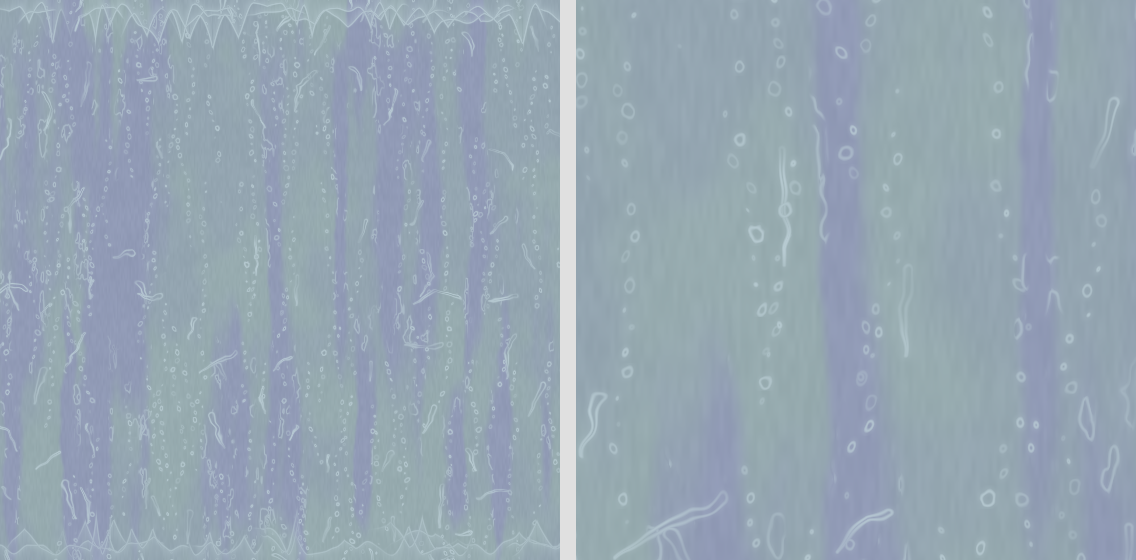
Left: the whole. Right: its middle third, enlarged.
Give the GLSL for this texture, as a WebGL 1 fragment shader.

```glsl
precision highp float;
uniform vec2 u_resolution;

#define SAGE vec3(0.590, 0.670, 0.686)
#define SLATE vec3(0.578, 0.646, 0.692)
#define VIOLET vec3(0.566, 0.604, 0.712)
#define PALE vec3(0.740, 0.815, 0.845)
#define STREAKS 25.0
#define VIOLET_LEVEL 0.60
#define LINE_WIDTH 0.0015
#define BEAD_STEP 0.0145
#define CHAIN_GRID vec2(14.0, 5.0)
#define CHAIN_SHARE 0.55
#define SLIVER_GRID 8.0
#define SLIVER_SHARE 0.42

float hash(vec2 p) {
  return fract(sin(dot(p, vec2(127.1, 311.7))) * 43758.5453);
}

float noise(vec2 p) {
  vec2 i = floor(p), f = fract(p);
  f = f * f * (3.0 - 2.0 * f);
  return mix(mix(hash(i), hash(i + vec2(1.0, 0.0)), f.x),
             mix(hash(i + vec2(0.0, 1.0)), hash(i + 1.0), f.x), f.y);
}

float cloud(vec2 p) {
  return 0.55 * noise(p) + 0.3 * noise(p * 2.1 + 7.3) + 0.15 * noise(p * 4.3 + 3.1);
}

// Thin line with a faint halo around the zero of a distance
float softLine(float d) {
  d = abs(d);
  float core = 1.0 - smoothstep(0.0, LINE_WIDTH + 0.8 / u_resolution.y, d);
  return max(core, 0.2 * (1.0 - smoothstep(0.0, 0.005, d)));
}

// Long vertical stains with ragged sides
float streakField(vec2 p) {
  p.x += 0.018 * (cloud(p * vec2(9.0, 14.0)) - 0.5);
  float field = 0.64 * noise(p * vec2(STREAKS, 2.3) + 4.7)
              + 0.36 * noise(p * vec2(STREAKS * 2.3, 5.0) + 19.0);
  return field - 0.16 * smoothstep(0.38, 0.49, abs(p.y - 0.5));
}

// Strings of small rings, slightly slanted
float beadChains(vec2 p, float seed) {
  vec2 q = p * CHAIN_GRID + vec2(seed * 0.37, seed * 0.61);
  vec2 id = floor(q) + seed * 17.0;
  vec2 local = (fract(q) - 0.5) / CHAIN_GRID;
  float present = step(hash(id), CHAIN_SHARE);
  float slope = (hash(id + 3.3) - 0.5) * 0.34;
  float axis = (hash(id + 5.1) - 0.5) * 0.016 + slope * local.y
             + 0.004 * sin(local.y * 40.0 + id.x);
  float row = floor(local.y / BEAD_STEP);
  vec2 bead = id * 3.7 + vec2(row, row * 1.7);
  vec2 jitter = (vec2(hash(bead), hash(bead + 8.2)) - 0.5) * vec2(0.009, 0.004);
  vec2 d = vec2(local.x - axis, local.y - (row + 0.5) * BEAD_STEP) - jitter;
  d.x += 0.5 * d.y * (hash(bead + 1.9) - 0.5);
  d.x *= 1.0 + 0.6 * hash(bead + 2.6);
  float radius = mix(0.0002, 0.0042, hash(bead + 4.4));
  radius *= 0.8 + 0.4 * noise(p * 300.0);
  present *= step(0.16, hash(bead + 6.8));
  return present * mix(0.3, 0.9, hash(bead + 9.1)) * softLine(length(d) - radius);
}

// Outlined splinters, tapered towards one end, some of them bent
float slivers(vec2 p, float seed) {
  vec2 q = p * SLIVER_GRID + seed * vec2(0.43, 0.57);
  vec2 id = floor(q) + seed * 29.0;
  vec2 local = (fract(q) - 0.5) / SLIVER_GRID;
  local -= (vec2(hash(id + 1.2), hash(id + 2.3)) - 0.5) * 0.03;
  float angle = (hash(id + 3.4) - 0.5) * 1.1;
  angle += 1.3 * step(0.88, hash(id + 4.5));
  float c = cos(angle), s = sin(angle);
  vec2 r = vec2(c * local.x - s * local.y, s * local.x + c * local.y);
  r.x += 0.006 * (noise(p * 85.0) - 0.5);
  float bend = (hash(id + 7.8) - 0.5) * 2.2 * step(0.55, hash(id + 8.9));
  r.x += bend * max(r.y - 0.008, 0.0);
  float halfLength = mix(0.012, 0.038, hash(id + 5.6));
  float along = clamp(r.y, -halfLength, halfLength);
  float width = mix(0.0002, 0.0055, hash(id + 6.7)) * (0.55 + 0.45 * along / halfLength);
  float d = length(r - vec2(0.0, along)) - width;
  float worn = mix(0.2, 1.1, noise(p * 50.0 + seed));
  return step(hash(id), SLIVER_SHARE) * worn * softLine(d);
}

// Small closed contours that follow the sides of the stains
float blisterField(vec2 p) {
  return cloud(p * vec2(66.0, 26.0) + 31.0);
}

float blisters(vec2 p, float streak) {
  float e = 0.001, f = blisterField(p);
  vec2 slope = vec2(blisterField(p + vec2(e, 0.0)), blisterField(p + vec2(0.0, e))) - f;
  float d = (f - 0.70) * e / max(length(slope), 0.004);
  float side = 1.0 - smoothstep(0.04, 0.12, abs(streak - VIOLET_LEVEL));
  return 0.6 * side * softLine(d);
}

// Torn crest of uneven spikes along a border, with a pale fade outside
float crest(float x, float seed) {
  float t = x * 17.0 + 1.5 * noise(vec2(x * 14.0, seed));
  float spike = 1.0 - 2.0 * abs(fract(t) - 0.5);
  return 0.004 + 0.065 * hash(vec2(floor(t), seed)) * spike * sqrt(spike)
       + 0.024 * noise(vec2(x * 40.0, seed + 9.0));
}

float tornEdge(float x, float depth, float seed) {
  float e = 0.001, h = crest(x, seed);
  float slope = (crest(x + e, seed) - h) / e;
  float d = (depth - h) / sqrt(1.0 + slope * slope);
  float fade = 0.5 * exp(-abs(d) * 120.0) * step(d, 0.0);
  float broken = smoothstep(0.35, 0.65, noise(vec2(x * 16.0, seed + 2.0)));
  return broken * max(0.85 * softLine(d), fade);
}

void main() {
  vec2 p = gl_FragCoord.xy / u_resolution;

  // Washed ground and violet stains
  float streak = streakField(p);
  float wash = cloud(p * vec2(10.0, 6.0) + 2.0);
  vec3 color = mix(SAGE, SLATE, smoothstep(0.32, 0.62, wash + 0.3 * (streak - 0.45)));
  color = mix(color, VIOLET, smoothstep(VIOLET_LEVEL - 0.14, VIOLET_LEVEL + 0.10, streak));

  // Fibres and mottling
  color += 0.024 * (noise(p * vec2(400.0, 85.0)) - 0.5);
  color += 0.018 * (cloud(p * vec2(38.0, 26.0)) - 0.5);

  // Pale marks
  float marks = blisters(p, streak);
  for (int i = 0; i < 3; i++) {
    float seed = float(i) + 1.0;
    marks = max(marks, beadChains(p, seed));
    marks = max(marks, slivers(p, seed));
    marks = max(marks, tornEdge(p.x, 1.0 - p.y, seed * 13.0));
    marks = max(marks, 0.75 * tornEdge(p.x, p.y, seed * 21.0));
  }
  color = mix(color, PALE, 0.85 * min(marks, 1.0));

  gl_FragColor = vec4(color, 1.0);
}
```
